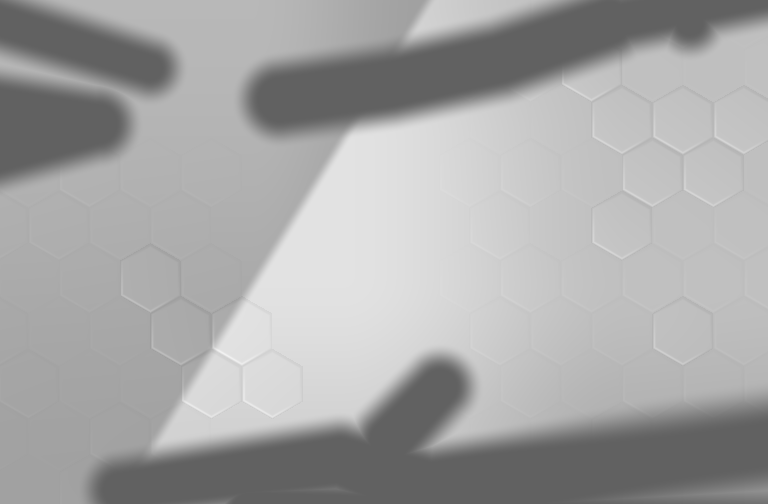
Write a WebGL 1 fragment shader that draws this background.

```glsl
precision highp float;
// A grey two-tone backdrop split by a soft diagonal, embossed with scattered
// hexagon tiles and crossed by blurred dark bands. Tiles come from a hexagonal
// lattice; bands are unions of tapered capsules. One unit is the canvas height.

uniform vec2 u_resolution;

#define BAND_GREY 0.38
#define BAND_BLUR 0.028
#define LOW_BAND_BLUR 0.045
#define SPLIT_TOP 0.853
#define SPLIT_LEAN 0.621
#define SPLIT_BLUR 0.013
#define TILE_PITCH 0.121
#define TILE_APOTHEM 0.470
#define LEFT_SHIFT 0.028
#define RIM_WIDTH 0.020
#define RIM_LIGHT 0.075
#define FAINT_TILES 0.28

const vec2 LATTICE = vec2(1.0, 1.7320508);
const vec2 TILE_ORIGIN = vec2(1.234, 0.762);

float hash(vec2 p) {
  return fract(sin(dot(p, vec2(41.3, 289.1))) * 4375.85);
}

// Distance to a capsule whose radius runs from ra to rb.
float capsule(vec2 p, vec2 a, vec2 b, float ra, float rb) {
  vec2 ab = b - a;
  float h = clamp(dot(p - a, ab) / dot(ab, ab), 0.0, 1.0);
  return length(p - a - ab * h) - mix(ra, rb, h);
}

// Shaded tones on either side of the diagonal.
float backdrop(vec2 p) {
  float shade = 0.63 + 0.09 * smoothstep(0.0, 1.0, p.y)
              - 0.09 * smoothstep(0.5, 0.85, p.x);
  float glow = mix(0.885, 0.75, smoothstep(0.68, 1.25, p.x));
  glow -= 0.07 * (1.0 - smoothstep(0.08, 0.45, p.y));
  glow -= 0.04 * smoothstep(0.72, 1.0, p.y) * (1.0 - smoothstep(0.9, 1.3, p.x));
  float side = (p.x - SPLIT_TOP + SPLIT_LEAN * (1.0 - p.y)) * 0.85;
  return mix(shade, glow, smoothstep(-SPLIT_BLUR, SPLIT_BLUR, side));
}

// How strongly the tile centred at c is raised: clear clusters, faint elsewhere.
float tileStrength(vec2 c, vec2 id) {
  float d = length(c - vec2(1.357, 0.712)) - 0.15;
  d = min(d, length(c - vec2(1.234, 0.553)) - 0.04);
  d = min(d, length(c - vec2(1.175, 0.867)) - 0.04);
  d = min(d, length(c - vec2(1.357, 0.345)) - 0.04);
  d = min(d, capsule(c, vec2(0.300, 0.450), vec2(0.421, 0.240), 0.04, 0.04));
  d = min(d, capsule(c, vec2(0.482, 0.345), vec2(0.542, 0.240), 0.04, 0.04));
  float leftField = step(c.x, 0.43) * step(c.y, 0.72);
  float rightField = step(0.93, c.x);
  float faint = FAINT_TILES * max(leftField, rightField) * hash(id);
  return d < 0.0 ? 1.0 : faint;
}

// Brightness added by the embossed tiles.
float tiles(vec2 p) {
  vec2 origin = TILE_ORIGIN - vec2(LEFT_SHIFT * step(p.x, 0.8), 0.0);
  vec2 q = (p - origin) / TILE_PITCH;
  vec2 a = q - LATTICE * floor(q / LATTICE + 0.5);
  vec2 b = q - LATTICE * (floor(q / LATTICE) + 0.5);
  vec2 local = dot(a, a) < dot(b, b) ? a : b;
  vec2 centre = q - local;
  vec2 id = floor(centre * 2.0 / vec2(1.0, LATTICE.y) + 0.5);
  float strength = tileStrength(origin + centre * TILE_PITCH, id);

  vec2 m = abs(local);
  float edge = max(m.x, dot(m, vec2(0.5, 0.8660254))) - TILE_APOTHEM;
  float face = 1.0 - smoothstep(-0.012, 0.012, edge);
  float facing = dot(local / max(length(local), 0.001), vec2(-0.6, -0.8));
  float rim = exp(-edge * edge / (RIM_WIDTH * RIM_WIDTH));
  float groove = smoothstep(0.0, 0.03, edge);
  float relief = face * (0.012 - 0.022 * dot(local, vec2(0.6, 0.8)));
  relief += rim * RIM_LIGHT * (facing > 0.0 ? facing : 0.45 * facing);
  return strength * (relief - 0.035 * groove);
}

// Upper bands: two from the left and one sweeping to the top right.
float upperBands(vec2 p) {
  float d = capsule(p, vec2(-0.04, 0.970), vec2(0.298, 0.865), 0.054, 0.050);
  d = min(d, capsule(p, vec2(-0.02, 0.742), vec2(0.194, 0.754), 0.111, 0.064));
  d = min(d, capsule(p, vec2(0.556, 0.802), vec2(0.774, 0.833), 0.069, 0.069));
  d = min(d, capsule(p, vec2(0.774, 0.833), vec2(0.992, 0.881), 0.069, 0.069));
  d = min(d, capsule(p, vec2(0.992, 0.881), vec2(1.210, 0.956), 0.069, 0.066));
  d = min(d, capsule(p, vec2(1.210, 0.956), vec2(1.548, 1.020), 0.056, 0.052));
  return min(d, length(p - vec2(1.369, 0.956)) - 0.052);
}

// Lower bands: a long base with a short slanted knob.
float lowerBands(vec2 p) {
  float d = capsule(p, vec2(0.238, 0.028), vec2(0.675, 0.087), 0.058, 0.069);
  d = min(d, capsule(p, vec2(0.675, 0.087), vec2(0.853, 0.024), 0.069, 0.083));
  d = min(d, capsule(p, vec2(0.853, 0.024), vec2(1.587, 0.127), 0.083, 0.083));
  d = min(d, capsule(p, vec2(0.774, 0.127), vec2(0.873, 0.232), 0.065, 0.060));
  return min(d, capsule(p, vec2(0.496, -0.012), vec2(1.548, -0.042), 0.06, 0.06));
}

void main() {
  vec2 p = gl_FragCoord.xy / u_resolution.y;
  float grey = backdrop(p) + tiles(p);
  float lowBlur = mix(BAND_BLUR, LOW_BAND_BLUR, smoothstep(0.9, 1.4, p.x));
  float upper = 1.0 - smoothstep(-BAND_BLUR, BAND_BLUR, upperBands(p));
  float lower = 1.0 - smoothstep(-lowBlur, lowBlur, lowerBands(p));
  grey = mix(grey, BAND_GREY, max(upper, lower));
  gl_FragColor = vec4(vec3(grey), 1.0);
}
```
